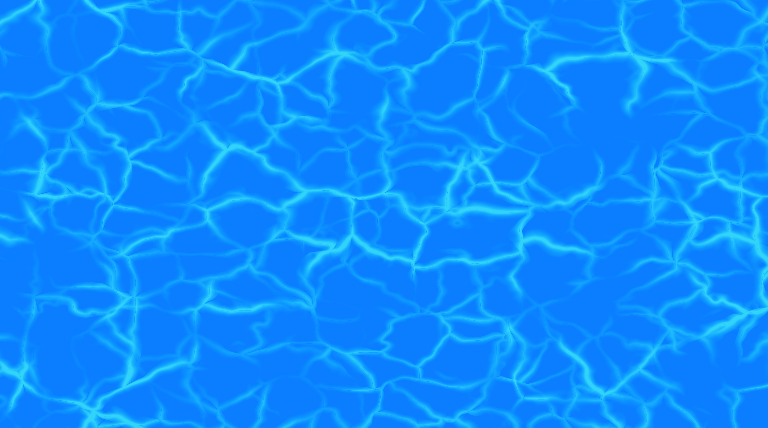
A WebGL 1 fragment shader for this texture:

```glsl
precision highp float;
// Sunlit pool water: a wavering net of pale caustic lines over clear blue.

uniform vec2 u_resolution;

// Colours
const vec3 WATER_BLUE = vec3(0.04, 0.495, 1.00);
const vec3 LIGHT_CYAN = vec3(0.18, 0.81, 0.98);

// Sizes, in canvas heights
const float LARGE_CELL = 0.145;
const float SMALL_CELL = 0.095;
const float LINE_WIDTH = 0.0078;
const float LINE_ROUNDING = 0.0015;
const float STRETCH_X = 1.35;

// Waviness of the lines
const float WARP_AMOUNT = 0.085;
const float WARP_FREQUENCY = 6.0;
const float WARP_FALLOFF = 0.47;

// Light
const float JITTER = 0.95;
const float FADE_FREQUENCY = 7.0;
const float SMALL_STRENGTH = 0.75;
const float HAZE_CUTOFF = 0.13;
const float GAIN = 1.22;
const float SLOPE_STEP = 0.002;

float hash(vec2 p) {
  return fract(sin(dot(p, vec2(127.1, 311.7))) * 43758.5453);
}

vec2 hash2(vec2 p) {
  return vec2(hash(p), hash(p + vec2(37.2, 17.9)));
}

float noise(vec2 p) {
  vec2 cell = floor(p);
  vec2 f = fract(p);
  f = f * f * (3.0 - 2.0 * f);
  float low = mix(hash(cell), hash(cell + vec2(1.0, 0.0)), f.x);
  float high = mix(hash(cell + vec2(0.0, 1.0)), hash(cell + 1.0), f.x);
  return mix(low, high, f.y);
}

// Bends the plane with four octaves of turned noise
vec2 warp(vec2 p, vec2 seed) {
  mat2 turn = mat2(0.8, 0.6, -0.6, 0.8);
  vec2 q = turn * p * WARP_FREQUENCY + seed;
  vec2 bend = vec2(0.0);
  float amount = WARP_AMOUNT;
  for (int i = 0; i < 4; i++) {
    bend += amount * (vec2(noise(q), noise(q + vec2(51.3, 23.7))) - 0.5);
    q = turn * q * 2.1 + 9.1;
    amount *= WARP_FALLOFF;
  }
  return p + bend;
}

// Gap between the two nearest cell points: zero along the bent cell borders
float borderGap(vec2 p, float cellSize, vec2 seed) {
  vec2 q = warp(p, seed) / cellSize + seed;
  vec2 cell = floor(q);
  vec2 f = fract(q);
  float nearest = 8.0;
  float second = 8.0;
  for (int y = -1; y <= 1; y++) {
    for (int x = -1; x <= 1; x++) {
      vec2 offset = vec2(float(x), float(y));
      vec2 point = offset + 0.5 + JITTER * (hash2(cell + offset) - 0.5);
      float d = length(point - f);
      second = min(second, max(nearest, d));
      nearest = min(nearest, d);
    }
  }
  return (second - nearest) * cellSize;
}

// One net of light whose lines swell and fade along their length
float causticNet(vec2 p, float cellSize, vec2 seed) {
  float gap = borderGap(p, cellSize, seed);

  // Dividing by the slope keeps stretched lines from spreading into patches
  vec2 slope = vec2(borderGap(p + vec2(SLOPE_STEP, 0.0), cellSize, seed),
                    borderGap(p + vec2(0.0, SLOPE_STEP), cellSize, seed)) - gap;
  gap /= clamp(length(slope) / SLOPE_STEP, 0.45, 2.2);

  float fade = 0.6 * noise(p * FADE_FREQUENCY + seed * 1.7)
             + 0.4 * noise(p * FADE_FREQUENCY * 2.7 + seed * 2.3);
  float strength = mix(0.08, 1.15, smoothstep(0.2, 0.8, fade));
  float width = LINE_WIDTH * mix(0.6, 1.4, noise(p * 14.0 - seed));
  float reach = sqrt(gap * gap + LINE_ROUNDING * LINE_ROUNDING) - LINE_ROUNDING;
  return strength * exp(-reach / width);
}

void main() {
  vec2 p = gl_FragCoord.xy / u_resolution.y;
  p.x /= STRETCH_X;

  // Two nets of different size overlap
  float light = causticNet(p, LARGE_CELL, vec2(3.7, 11.2));
  float fine = SMALL_STRENGTH * causticNet(p, SMALL_CELL, vec2(27.4, 5.9));
  light = max(light, fine) + 0.3 * min(light, fine);
  light = clamp((light - HAZE_CUTOFF) * GAIN, 0.0, 1.05);

  // Green rises evenly; red and blue shift only in the bright cores
  vec3 blend = vec3(light * light, light, light * light);
  gl_FragColor = vec4(mix(WATER_BLUE, LIGHT_CYAN, blend), 1.0);
}
```
